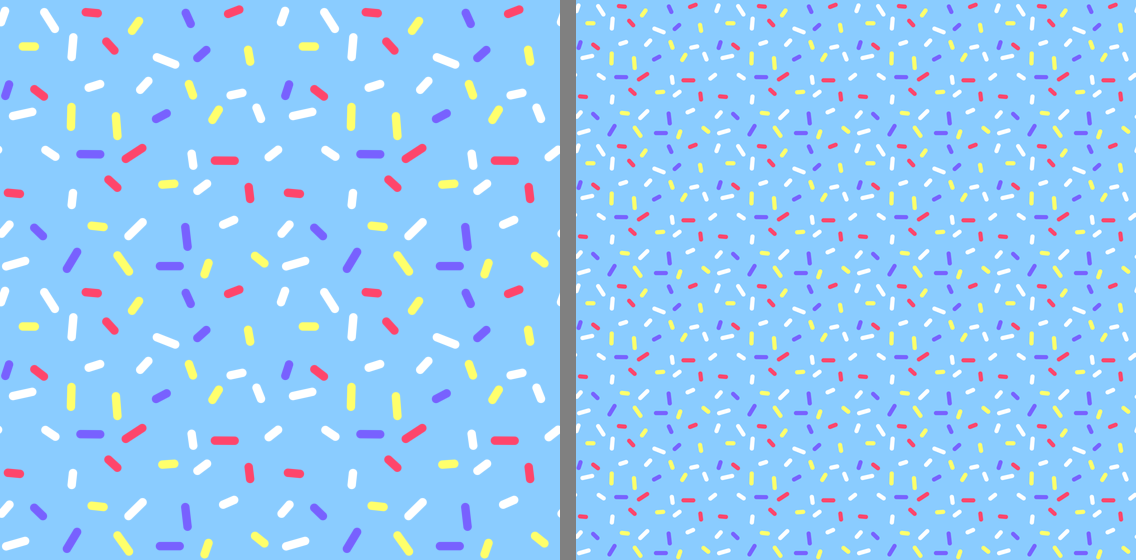
Left: one tile. Right: repeated 2 by 2.
This pattern is drawn by a WebGL 2 fragment shader. Its source:

```glsl
#version 300 es
precision highp float;

uniform vec2 u_resolution;
out vec4 fragColor;

const vec3 SKY = vec3(0.54, 0.80, 1.0);
const vec3 WHITE = vec3(1.0);
const vec3 YELLOW = vec3(1.0, 1.0, 0.42);
const vec3 RED = vec3(1.0, 0.27, 0.42);
const vec3 PURPLE = vec3(0.47, 0.38, 1.0);
const float PI = 3.14159;

// Four random values per lattice cell
vec4 random4(vec2 cell) {
    vec4 p = fract((cell.xyxy + 17.0) * vec4(0.1031, 0.1030, 0.0973, 0.1099));
    p += dot(p, p.wzxy + 33.33);
    return fract((p.xxyz + p.yzzw) * p.zywx);
}

// Signed distance to a rounded bar centred at the origin
float capsule(vec2 p, vec2 direction, float halfLength, float radius) {
    float along = clamp(dot(p, direction), -halfLength, halfLength);
    return length(p - direction * along) - radius;
}

vec3 sprinkleColor(float t) {
    if (t < 0.30) return WHITE;
    if (t < 0.58) return YELLOW;
    return t < 0.78 ? RED : PURPLE;
}

void main() {
    vec2 uv = gl_FragCoord.xy / u_resolution;
    float pixel = 1.0 / min(u_resolution.x, u_resolution.y);
    vec2 grid = vec2(12.0, 16.0);
    vec2 period = grid / 2.0;
    float baseRow = floor(uv.y * grid.y);
    vec3 color = SKY;

    // Staggered lattice whose sprinkles wrap twice across the canvas
    for (int j = -1; j <= 1; j++) {
        float row = baseRow + float(j);
        float odd = mod(row, 2.0);
        float baseColumn = floor(uv.x * grid.x - 0.5 * odd);

        for (int i = -1; i <= 1; i++) {
            vec2 cell = vec2(baseColumn + float(i), row);
            vec2 id = mod(cell, period);
            vec4 rnd = random4(id);

            // Scatter each sprinkle within a small disc
            float turn = 2.0 * PI * rnd.x;
            vec2 center = (cell + 0.5 + vec2(0.5 * odd, 0.0)) / grid;
            center += 0.018 * sqrt(rnd.y) * vec2(cos(turn), sin(turn));

            // Neighbours belong to different angle groups, so they rarely touch
            float group = mod(id.x + 2.0 * odd, 3.0);
            float angle = PI / 3.0 * group + (rnd.z - 0.5);
            float halfLength = rnd.w < 0.55 ? 0.0107 : 0.0176;
            float d = capsule(uv - center, vec2(cos(angle), sin(angle)), halfLength, 0.0075);

            // Golden ratio steps keep the colour shares even
            float pick = fract((id.x + period.x * id.y) * 0.618 + 0.3 * fract(rnd.x * 7.0 + rnd.w));
            float cover = 1.0 - smoothstep(-0.75 * pixel, 0.75 * pixel, d);
            color = mix(color, sprinkleColor(pick), cover);
        }
    }

    fragColor = vec4(color, 1.0);
}
```
